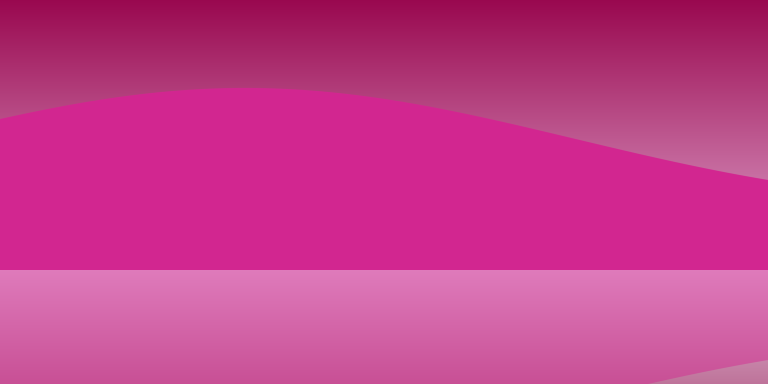
Write a WebGL 1 fragment shader that draws this background.

```glsl
precision highp float;
// A smooth magenta hill under a dusky gradient sky, above a calm lake.
// The lake folds the scene about its shoreline and veils the reflection
// with a pale haze that darkens toward the bottom edge.
uniform vec2 u_resolution;

// Height of the ridge: a broad cosine swell with a weak second harmonic.
float ridgeHeight(float x) {
    float phase = 3.264 * (x - 0.319);
    return 0.771 - 0.144 * (1.0 - cos(phase)) - 0.0065 * (1.0 - cos(2.0 * phase));
}

// Sky gradient with the hill in front of it.
vec3 landscape(vec2 p, float pixel) {
    vec3 sky = mix(vec3(0.60, 0.03, 0.31), vec3(0.785, 0.44, 0.64), (1.0 - p.y) / 0.469);
    vec3 hill = vec3(0.825, 0.15, 0.565);
    float edge = ridgeHeight(p.x) - p.y;
    return mix(sky, hill, smoothstep(-0.7 * pixel, 0.7 * pixel, edge));
}

void main() {
    vec2 uv = gl_FragCoord.xy / u_resolution;
    float pixel = 1.0 / u_resolution.y;
    float shore = 0.2969;

    // Land and its mirror image share one folded coordinate.
    vec2 folded = vec2(uv.x, shore + abs(uv.y - shore));
    vec3 scene = landscape(folded, pixel);

    // Haze over the water, brightest along the shore.
    vec3 haze = mix(vec3(0.72, 0.55, 0.61), vec3(0.945, 0.975, 0.985), uv.y / shore);
    float water = 1.0 - smoothstep(-0.5 * pixel, 0.5 * pixel, uv.y - shore);

    gl_FragColor = vec4(mix(scene, haze, 0.4 * water), 1.0);
}
```
